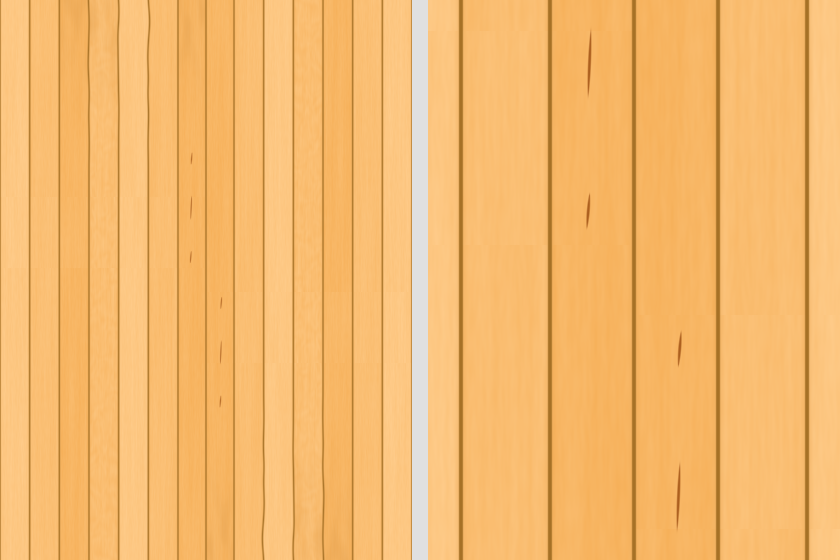
Left: the whole. Right: its middle third, enlarged.
Reproduce this texture procedurally as a WebGL 1 fragment shader.

```glsl
precision highp float;
// Fourteen upright planks of pale honey-coloured wood, parted by thin brown seams.
// Seven planks are built from noise and a tone cycle; the right half is the left
// half turned by 180 degrees. Faint butt joints, curly figure and cracks add wear.

uniform vec2 u_resolution;

const float PITCH = 0.072;         // plank width; the seventh is cut at mid canvas
const float SEAM_HALF = 0.0016;    // half width of a seam
const float SEAM_BEND = 0.006;     // sideways drift of the crooked seams
const float JOINT_A = 0.352;       // butt joints, measured from the plank top
const float JOINT_B = 0.479;
const float JOINT_SHIFT = 0.16;    // tone change across a joint
const float GRAIN = 0.20;          // strength of fine fibres
const float FIGURE = 0.30;         // strength of curly figure
const float CRACK_U = 0.4640;      // line on which the cracks lie
const vec3 LIGHT_WOOD = vec3(0.993, 0.785, 0.518);
const vec3 DARK_WOOD = vec3(0.968, 0.703, 0.372);
const vec3 STAIN = vec3(0.900, 0.640, 0.320);
const vec3 SEAM_COLOR = vec3(0.650, 0.445, 0.150);
const vec3 CRACK_COLOR = vec3(0.620, 0.310, 0.070);

float hash(vec2 p) {
  vec3 q = fract(vec3(p.xyx) * 0.1031);
  q += dot(q, q.yzx + 33.33);
  return fract((q.x + q.y) * q.z);
}

float cornerSlope(vec2 cell, vec2 offset) {
  float angle = 6.28318 * hash(cell);
  return dot(vec2(cos(angle), sin(angle)), offset);
}

// Gradient noise, roughly -0.7 to 0.7.
float noise(vec2 p) {
  vec2 i = floor(p);
  vec2 f = p - i;
  vec2 s = f * f * f * (f * (f * 6.0 - 15.0) + 10.0);
  vec2 e = vec2(1.0, 0.0);
  return mix(mix(cornerSlope(i, f), cornerSlope(i + e, f - e), s.x),
             mix(cornerSlope(i + e.yx, f - e.yx), cornerSlope(i + 1.0, f - 1.0), s.x), s.y);
}

// Tone from 0 (dark wood) to 1 (light wood).
float plankTone(float plank, vec2 p) {
  float segment = step(JOINT_A, p.y) + step(JOINT_B, p.y);
  float tone = 0.54 + 0.38 * cos(1.570796 * plank);
  tone += JOINT_SHIFT * (hash(vec2(plank + 3.0, segment + 11.0)) - 0.5);

  // Broad bands, fibres and short flecks, all stretched along the plank.
  vec2 q = p + vec2(plank * 1.7, segment * 2.3 + plank * 5.1);
  tone += 0.22 * noise(q * vec2(55.0, 2.5));
  tone += GRAIN * noise(q * vec2(210.0, 9.0));
  tone += GRAIN * 0.8 * noise(q * vec2(340.0, 65.0));

  // Curly figure runs down the fourth plank only.
  float curly = 1.0 - step(0.5, abs(plank - 3.0));
  vec2 warp = vec2(noise(q * vec2(40.0, 18.0)), noise(q * vec2(30.0, 25.0) + 9.0));
  return tone + curly * FIGURE * noise(q * vec2(95.0, 65.0) + 1.5 * warp);
}

// Three short slanted splits, the middle one longest.
float cracks(vec2 p, float pixel) {
  float cover = 0.0;
  for (int k = 0; k < 3; k++) {
    float n = float(k);
    float reach = 0.021 - 0.010 * abs(n - 1.0);
    float along = (p.y - 0.283 - 0.088 * n) / reach;
    float center = CRACK_U - 0.0012 * along + 0.0010 * (1.0 - n);
    float halfWidth = 0.0011 * (1.0 - along * along);
    float split = 1.0 - smoothstep(halfWidth - pixel, halfWidth + pixel, abs(p.x - center));
    cover = max(cover, split * (1.0 - smoothstep(0.8, 1.1, abs(along))));
  }
  return cover;
}

void main() {
  vec2 uv = gl_FragCoord.xy / u_resolution;
  float pixel = 1.0 / u_resolution.x;

  // Half-turn symmetry; p.y is measured from the plank top.
  vec2 p = uv.x > 0.5 ? 1.0 - uv : uv;
  p.y = 1.0 - p.y;

  // A few seams drift near the top.
  float seam = floor(p.x / PITCH + 0.5);
  float crooked = step(2.5, seam) * step(seam, 5.5) * (1.0 - smoothstep(0.12, 0.32, p.y));
  float u = p.x + SEAM_BEND * crooked * noise(vec2(seam * 7.3 + 0.4, p.y * 13.0));
  float plank = floor(u / PITCH);

  vec3 color = mix(DARK_WOOD, LIGHT_WOOD, clamp(plankTone(plank, p), -0.25, 1.15));

  // Darker heartwood and cloudy stains at the top of some planks.
  float top = 1.0 - smoothstep(0.02, 0.24, p.y);
  float aged = step(1.5, plank) * step(plank, 3.5) + step(5.5, plank);
  float cloud = smoothstep(-0.2, 0.6, noise(p * vec2(38.0, 14.0) + plank * 3.7));
  color = mix(color, STAIN, top * aged * (0.12 + 0.40 * cloud));

  color = mix(color, CRACK_COLOR, 0.85 * cracks(p, pixel));

  // Seams with a faint soft shadow.
  float d = abs(u - min(seam * PITCH, 0.5));
  color = mix(color, STAIN, 0.35 * (1.0 - smoothstep(0.0, 0.006, d)));
  color = mix(color, SEAM_COLOR, 1.0 - smoothstep(SEAM_HALF - pixel, SEAM_HALF + pixel, d));
  gl_FragColor = vec4(color, 1.0);
}
```
